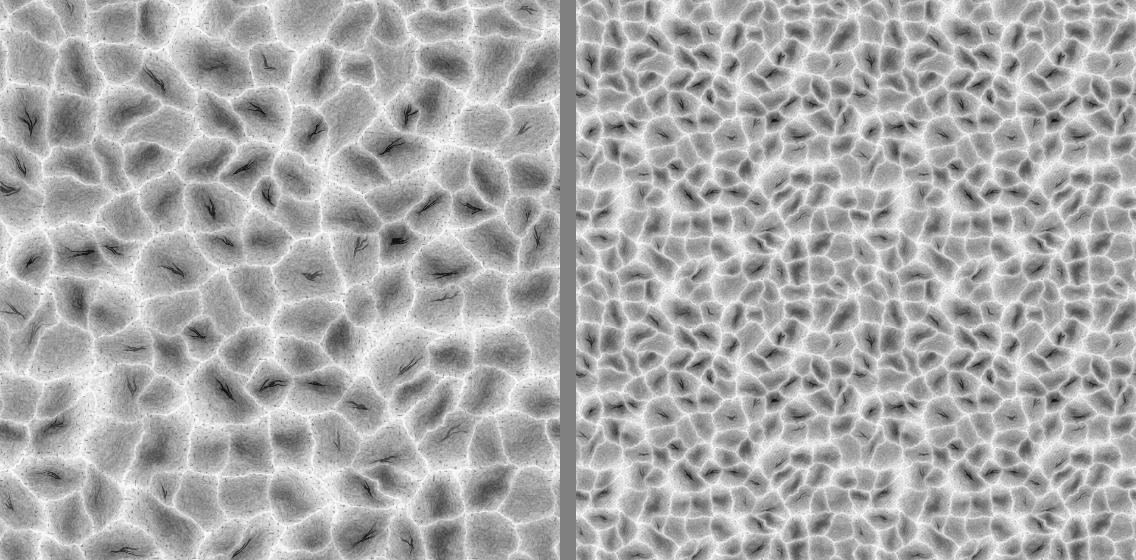
Left, the tile; right, the same tile 2 across and 2 down.
A three.js fragment shader for this texture:

```glsl
// Tileable grey tissue of crumpled, dark-centred cells with pale rims, specks and scratches.
varying vec2 vUv;

const float CELLS = 12.0;

vec2 hash2(vec2 p) {
  vec3 q = fract(p.xyx * vec3(0.1031, 0.1030, 0.0973));
  q += dot(q, q.yzx + 33.33);
  return fract((q.xx + q.yz) * q.zy);
}

mat2 rotate(float a) {
  return mat2(cos(a), -sin(a), sin(a), cos(a));
}

float cornerSlope(vec2 corner, vec2 offset, float period) {
  float a = 6.28319 * hash2(mod(corner, period) + 3.7).x;
  return dot(vec2(cos(a), sin(a)), offset);
}

// Gradient noise that wraps after a whole number of lattice steps.
float noise(vec2 p, float period) {
  vec2 i = floor(p), f = fract(p);
  vec2 u = f * f * f * (f * (f * 6.0 - 15.0) + 10.0);
  vec2 x = vec2(1.0, 0.0);
  float low = mix(cornerSlope(i, f, period), cornerSlope(i + x, f - x, period), u.x);
  float high = mix(cornerSlope(i + x.yx, f - x.yx, period),
                   cornerSlope(i + 1.0, f - 1.0, period), u.x);
  return mix(low, high, u.y);
}

// Stretched Voronoi cells: returns nearest and second distance,
// with the position inside the nearest cell and its wrapped id.
vec2 findCell(vec2 p, out vec2 local, out vec2 id) {
  vec2 nearest = vec2(9.0);
  vec2 base = floor(p);
  for (int y = -2; y <= 2; y++) {
    for (int x = -2; x <= 2; x++) {
      vec2 site = base + vec2(float(x), float(y));
      vec2 wrapped = mod(site, CELLS);
      vec2 shape = hash2(wrapped + 41.0);
      vec2 v = p - site - 0.1 - 0.8 * hash2(wrapped + 7.0);
      float stretch = mix(1.05, 1.32, shape.x);
      float size = mix(0.82, 1.2, hash2(wrapped + 83.0).x);
      v = rotate(3.14159 * shape.y) * v * vec2(1.0 / stretch, stretch) / size;
      float d = length(v);
      if (d < nearest.x) {
        nearest = vec2(d, nearest.x);
        local = v;
        id = wrapped;
      } else {
        nearest.y = min(nearest.y, d);
      }
    }
  }
  return nearest;
}

// A few thin tapered strokes along the axis of a cell.
float scratches(vec2 local, vec2 id) {
  float ink = 0.0;
  for (int i = 0; i < 4; i++) {
    vec2 r = hash2(id + 19.0 * float(i) + 131.0);
    vec2 q = rotate((r.x - 0.5) * 1.3) * (local - 0.16 * (r.yx - 0.5));
    q.y += 0.6 * (r.y - 0.5) * q.x * q.x;
    float taper = 1.0 - smoothstep(0.08, 0.16 + 0.2 * r.y, abs(q.x));
    ink = max(ink, taper * (1.0 - smoothstep(0.004, 0.026, abs(q.y))));
  }
  return ink;
}

void main() {
  // Cells with slightly wavy outlines
  vec2 p = vUv * CELLS;
  p += 0.16 * vec2(noise(vUv * 24.0, 24.0), noise(vUv * 24.0 + 11.5, 24.0));
  p += 0.05 * vec2(noise(vUv * 72.0, 72.0), noise(vUv * 72.0 + 31.5, 72.0));
  vec2 local, id;
  vec2 dist = findCell(p, local, id);
  float border = dist.y - dist.x;
  vec2 seed = id * 17.0 + 200.0;
  vec2 mood = hash2(id + 59.0);

  // Dark lens fading to a grey body and a pale surround
  float swirl = noise(local * 3.0 + seed, 512.0);
  float fine = noise(local * 9.0 + seed, 512.0);
  float lens = length(local * vec2(0.8, 1.3)) + 0.14 * swirl + 0.05 * fine;
  float body = smoothstep(0.02, 0.58, lens);
  float tone = mix(mix(0.34, 0.62, pow(mood.x, 1.4)), 0.69, body);
  float surround = smoothstep(0.42, 0.85, dist.x + 0.08 * swirl);
  tone = mix(tone, 0.9, surround);

  // Soft halo and crisp rim where cells meet
  float rimFade = 0.75 + 0.6 * noise(vUv * 18.0, 18.0);
  tone = mix(tone, 0.91, 0.5 * rimFade * (1.0 - smoothstep(0.0, 0.32, border)));
  tone += 0.11 * rimFade * (1.0 - smoothstep(0.01, 0.07, border));

  // Concentric folds and finer crumples
  float fold = dist.x * 7.0 + 2.4 * swirl + 0.7 * fine;
  float foldLine = 1.0 - smoothstep(0.0, 0.2, abs(fract(fold) - 0.5));
  float crumple = noise(local * vec2(6.0, 12.0) + 0.9 * vec2(fine, swirl) + seed, 512.0);
  float crumpleLine = 1.0 - smoothstep(0.0, 0.14, abs(crumple));
  float calm = 1.0 - 0.65 * surround;
  tone -= calm * (0.075 * foldLine * (0.6 + fine) + 0.06 * crumpleLine);
  tone += 0.07 * crumple;

  // Specks, grain and scratches
  float speck = smoothstep(0.26, 0.5, noise(vUv * 180.0, 180.0));
  tone -= 0.22 * speck * smoothstep(0.3, 0.6, dist.x);
  tone += 0.1 * noise(vUv * 230.0 + 0.37, 230.0);
  tone -= 0.26 * scratches(local, id) * smoothstep(0.55, 0.75, mood.y);

  gl_FragColor = vec4(vec3(clamp(tone, 0.08, 0.97)), 1.0);
}
```
